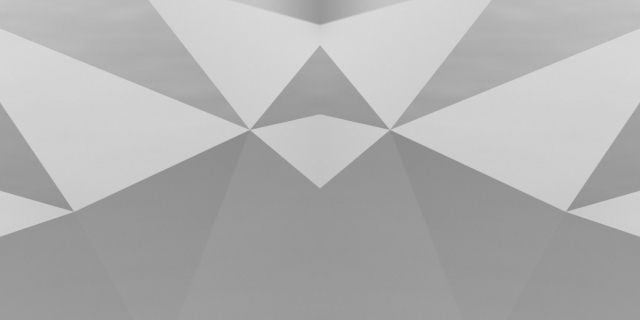
Reproduce this background procedurally as a Shadertoy shader.

```glsl
// Mirrored grey architectural facets: pale folded panels above a dark floor.
// Each facet is a half-plane through shared corner points, painted back to
// front, with a linear tone gradient and faint streaky plaster noise.

// Corners in the mirrored half: x from the centre line (0..1), y upwards (0..1)
const vec2 NODE_IN   = vec2(0.219, 0.594);
const vec2 NODE_OUT  = vec2(0.768, 0.338);
const vec2 APEX      = vec2(0.0, 0.859);
const vec2 CREST     = vec2(0.0, 0.643);
const vec2 KEEL      = vec2(0.0, 0.411);
const vec2 SHADE_MID = vec2(0.0, 0.922);
const vec2 SHADE_TOP = vec2(0.284, 1.0);
const vec2 ROOF_TOP  = vec2(0.536, 1.0);
const vec2 ROOF_SIDE = vec2(1.0, 0.911);
const vec2 WALL_HIGH = vec2(1.0, 0.680);
const vec2 WALL_LOW  = vec2(1.0, 0.404);
const vec2 FLOOR_END = vec2(1.0, 0.260);
const vec2 FOLD_IN   = vec2(0.445, 0.0);
const vec2 FOLD_OUT  = vec2(0.583, 0.0);

const float STREAK_AMOUNT = 0.035;
const float GRAIN_AMOUNT  = 0.008;
const vec2  STREAK_SCALE  = vec2(5.0, 22.0);

float hash(vec2 p) {
    vec3 q = fract(vec3(p.xyx) * 0.1031);
    q += dot(q, q.yzx + 33.33);
    return fract((q.x + q.y) * q.z);
}

float valueNoise(vec2 p) {
    vec2 i = floor(p), f = fract(p);
    f = f * f * (3.0 - 2.0 * f);
    return mix(mix(hash(i), hash(i + vec2(1, 0)), f.x),
               mix(hash(i + vec2(0, 1)), hash(i + vec2(1, 1)), f.x), f.y);
}

// Signed distance to the line a-b, positive on the right when facing b
float rightOf(vec2 p, vec2 a, vec2 b) {
    vec2 d = normalize(b - a);
    return dot(p - a, vec2(d.y, -d.x));
}

// Linear tone: value at an anchor plus a slope across the facet
float ramp(vec2 p, vec2 anchor, float tone, vec2 slope) {
    return tone + dot(p - anchor, slope);
}

void paint(inout float tone, float facetTone, float dist, float soft) {
    tone = mix(tone, facetTone, smoothstep(-soft, soft, dist));
}

void mainImage(out vec4 fragColor, in vec2 fragCoord) {
    vec2 uv = fragCoord / iResolution.xy;
    vec2 p = vec2(abs(2.0 * uv.x - 1.0), uv.y);
    float edge = 0.8 / iResolution.y;

    float streak = valueNoise(p * STREAK_SCALE + vec2(0.0, 3.0 * p.x))
                 + 0.5 * valueNoise(p * STREAK_SCALE * 2.3) - 0.75;
    float plaster = STREAK_AMOUNT * streak;

    // Upper pale panel and the shadow at the top of the centre line
    float tone = ramp(p, NODE_IN, 0.80, vec2(-0.08, 0.12));
    tone -= 0.07 * exp(-p.x * 22.0) * smoothstep(0.84, 0.95, p.y);
    float shade = mix(0.58, 0.77, smoothstep(-0.05, 0.22, p.x));
    paint(tone, shade, -rightOf(p, SHADE_MID, SHADE_TOP), edge * 2.0);

    // Grey roof wedge, darkest where it narrows
    float roof = ramp(p, NODE_IN, 0.61, vec2(0.09, 0.22)) + plaster;
    paint(tone, roof, rightOf(p, NODE_IN, ROOF_TOP), edge);

    // Small central gable
    float gable = ramp(p, APEX, 0.67, vec2(-0.05, 0.32)) + plaster;
    paint(tone, gable, rightOf(p, APEX, NODE_IN), edge);

    // Large pale panel
    float panel = ramp(p, NODE_OUT, 0.79, vec2(0.02, 0.09)) + 0.3 * plaster;
    paint(tone, panel, rightOf(p, NODE_IN, ROOF_SIDE), edge);

    // Side wall and the pale sliver beneath it
    float wall = ramp(p, NODE_OUT, 0.58, vec2(0.05, 0.14)) + 0.5 * plaster;
    paint(tone, wall, rightOf(p, NODE_OUT, WALL_HIGH), edge);
    float sliver = ramp(p, NODE_OUT, 0.78, vec2(0.13, 0.0)) + 0.3 * plaster;
    paint(tone, sliver, rightOf(p, NODE_OUT, WALL_LOW), edge);

    // Central diamond
    float keelSide = rightOf(p, KEEL, NODE_IN);
    float diamond = ramp(p, KEEL, 0.76, vec2(0.14, 0.06));
    paint(tone, diamond, min(rightOf(p, CREST, NODE_IN), -keelSide + 3.0 * edge), edge);

    // Floor with two soft folds running down from the nodes
    float floorTone = ramp(p, KEEL, 0.585, vec2(0.03, -0.05));
    float middle = ramp(p, NODE_IN, 0.55, vec2(0.035, -0.08));
    float outer = ramp(p, NODE_OUT, 0.58, vec2(0.03, -0.07));
    paint(floorTone, middle, -rightOf(p, NODE_IN, FOLD_IN), edge * 2.0);
    paint(floorTone, outer, rightOf(p, FOLD_OUT, NODE_OUT), edge * 2.0);
    float floorDist = min(keelSide, max(rightOf(p, NODE_IN, NODE_OUT),
                                        rightOf(p, NODE_OUT, FLOOR_END)));
    paint(tone, floorTone + 0.2 * plaster, floorDist, edge);

    // Fine grain
    tone += GRAIN_AMOUNT * (valueNoise(p * 180.0) - 0.5);
    fragColor = vec4(vec3(tone), 1.0);
}
```
